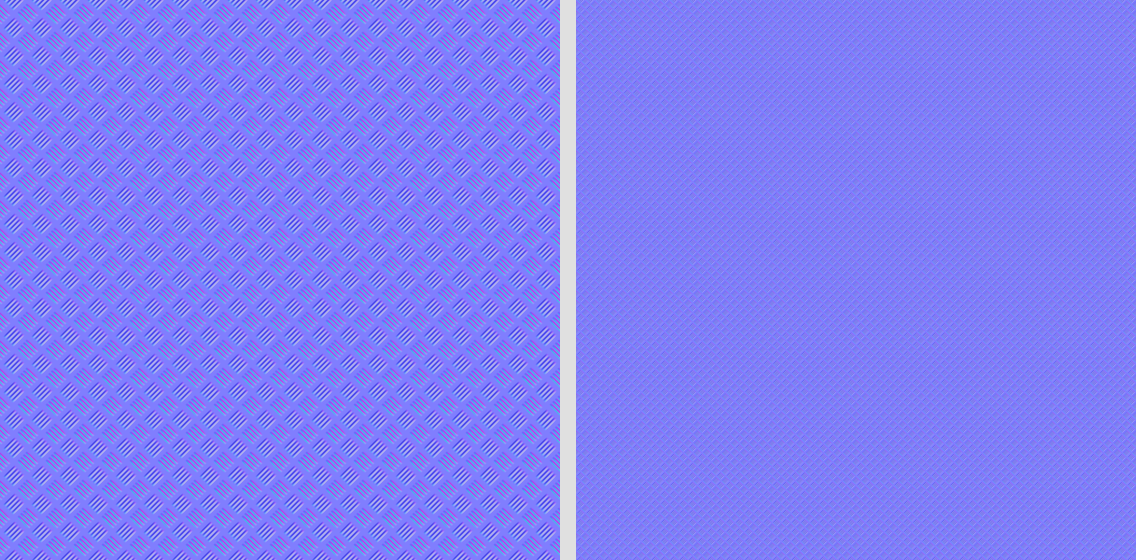
Left, the tile; right, the same tile 3 across and 3 down.
Reproduce this texture map procedurally as a three.js fragment shader.

```glsl
varying vec2 vUv;

const float PI = 3.14159265;
const float REPEATS = 20.0;      // pattern periods across and up
const float BARS = 4.0;          // raised bars in each patch
const float PITCH = 0.187;       // bar spacing, in diagonal cells
const float HALF_LENGTH = 0.44;  // bar half length, in diagonal cells
const float HEIGHT = 0.048;      // bar height, in diagonal cells

// Height profile across a row of bars: x = value, y = derivative.
vec2 ridgeProfile(float across, float pitch, float count) {
  float shift = 0.5 * (count - 1.0) * pitch;
  float phase = 2.0 * PI * (across + shift) / pitch;
  float inside = step(abs(across), 0.5 * count * pitch);
  return inside * vec2(0.5 + 0.5 * cos(phase), -PI / pitch * sin(phase));
}

// Rounded fall-off towards the bar ends: x = value, y = derivative.
vec2 endProfile(float along, float halfLength) {
  float v = clamp(along / halfLength, -1.0, 1.0);
  float rest = 1.0 - v * v * v * v;
  return vec2(rest * rest, -8.0 * rest * v * v * v / halfLength);
}

// Height gradient of one patch as (along, across).
vec2 patchGradient(vec2 barPos, float height) {
  vec2 ends = endProfile(barPos.x, HALF_LENGTH);
  vec2 ridge = ridgeProfile(barPos.y, PITCH, BARS);
  return height * vec2(ends.y * ridge.x, ends.x * ridge.y);
}

// Tangent-space normal with green pointing down, packed as colour.
vec3 encodeNormal(vec2 gradient) {
  vec3 normal = normalize(vec3(-gradient.x, gradient.y, 1.0));
  return normal * 0.5 + vec3(0.5, 0.495, 0.495);
}

void main() {
  // Diagonal cells: x runs up-right, y runs down-right.
  vec2 grid = vUv * REPEATS;
  vec2 diagonal = vec2(grid.x + grid.y, grid.x - grid.y);
  vec2 cell = floor(diagonal);
  vec2 local = diagonal - cell - 0.5;

  // Alternate cells turn their bars by a quarter.
  bool turned = mod(cell.x + cell.y, 2.0) > 0.5;
  vec2 slope = patchGradient(turned ? local.yx : local, HEIGHT);
  slope = turned ? slope.yx : slope;

  // Rotate the gradient back to the canvas axes.
  vec2 gradient = vec2(slope.x + slope.y, slope.x - slope.y) * sqrt(0.5);
  gl_FragColor = vec4(encodeNormal(gradient), 1.0);
}
```
